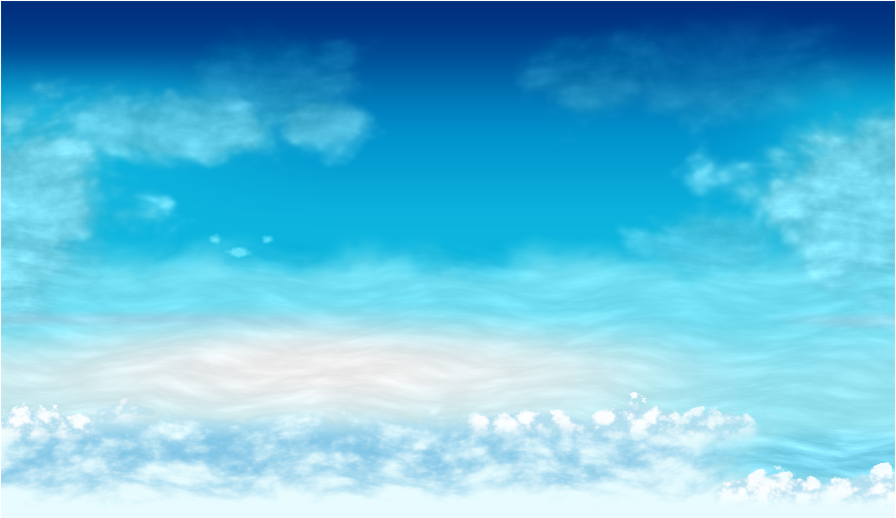
A WebGL 1 fragment shader for this background:

```glsl
precision highp float;
uniform vec2 u_resolution;

#define NAVY vec3(0.0, 0.18, 0.49)
#define AZURE vec3(0.0, 0.57, 0.80)
#define CYAN vec3(0.05, 0.71, 0.87)
#define AQUA vec3(0.45, 0.88, 0.96)
#define PALE vec3(0.79, 0.93, 0.95)
#define WARM vec3(0.95, 0.94, 0.94)
#define SNOW vec3(0.91, 0.99, 1.0)
#define SHADE vec3(0.50, 0.77, 0.90)
#define ROUGHNESS 0.8
#define GRAIN 0.10
#define RIM 0.0016
#define ASPECT 1.73

// Smooth step that also accepts descending edges
float fade(float a, float b, float x) {
  float t = clamp((x - a) / (b - a), 0.0, 1.0);
  return t * t * (3.0 - 2.0 * t);
}

vec2 hash2(vec2 p) {
  vec2 q = vec2(dot(p, vec2(127.1, 311.7)), dot(p, vec2(269.5, 183.3)));
  return fract(sin(q) * 43758.5);
}

// Rounded cellular noise, brightest at cell centres
float cells(vec2 p) {
  vec2 id = floor(p), f = fract(p);
  float sum = 0.0;
  for (int j = -1; j <= 1; j++) {
    for (int i = -1; i <= 1; i++) {
      vec2 g = vec2(float(i), float(j));
      vec2 d = g + hash2(id + g) - f;
      sum += exp(-7.0 * dot(d, d));
    }
  }
  return clamp(sum * 0.75, 0.0, 1.2);
}

float billow(vec2 p) {
  float sum = 0.0, amp = 0.5;
  for (int i = 0; i < 4; i++) {
    sum += amp * cells(p);
    p = p * 2.03 + vec2(3.7, 8.1);
    amp *= 0.55;
  }
  return sum;
}

// Ragged elliptical cloud mass
float heap(vec2 uv, vec2 centre, vec2 radius, float n) {
  float d = length((uv - centre) / radius) + (0.42 - n) * ROUGHNESS;
  return fade(1.1, 0.55, d);
}

// Row of small cumulus with a crisp crest and a melting base
float bank(vec2 uv, vec2 foot, vec2 size, float n) {
  float x = (uv.x - foot.x) / size.x;
  float crest = foot.y + size.y * (1.0 - x * x) * (0.5 + 1.1 * n);
  float body = fade(crest + 0.003, crest - 0.004, uv.y);
  return body * fade(foot.y - 0.035, foot.y + 0.01, uv.y) * fade(1.0, 0.7, abs(x));
}

void main() {
  vec2 uv = gl_FragCoord.xy / u_resolution;
  vec2 p = uv * vec2(ASPECT, 1.0);
  float x = uv.x, y = uv.y;
  vec2 warp = 0.012 * sin(p.yx * vec2(19.0, 15.0) + 2.0 * sin(p * 11.0));
  float soft = billow((p + warp) * vec2(5.5, 7.5));
  float fine = billow(p * vec2(24.0, 28.0));
  float strata = billow((p + warp) * vec2(7.0, 36.0));
  float wave = 0.006 * sin(x * 17.0) + 0.004 * sin(x * 31.0 + y * 20.0);

  // Sky gradient, turning cyan earlier at both sides
  vec3 col = mix(NAVY, AZURE, fade(1.01, 0.71, y));
  col = mix(col, CYAN, fade(0.78, 0.54, y));
  float side = max(fade(0.40, 0.12, x), fade(0.78, 0.95, x));
  col = mix(col, CYAN, side * fade(0.92, 0.77, y) * 0.85);
  col = mix(col, AQUA, fade(0.545, 0.45, y + wave + 0.05 * (soft - 0.42)));
  col = mix(col, PALE, fade(0.41, 0.27, y + wave) * mix(1.0, 0.4, fade(0.6, 0.9, x)));

  // High clouds framing the open sky
  float left = heap(uv, vec2(0.30, 0.83), vec2(0.12, 0.15), soft) * 0.5;
  left = max(left, heap(uv, vec2(0.35, 0.77), vec2(0.07, 0.07), soft) * 0.7);
  left = max(left, heap(uv, vec2(0.20, 0.755), vec2(0.17, 0.09), soft) * 0.8);
  left = max(left, heap(uv, vec2(0.0, 0.60), vec2(0.17, 0.25), soft));
  float right = heap(uv, vec2(0.67, 0.86), vec2(0.10, 0.11), soft) * 0.5;
  right = max(right, heap(uv, vec2(0.80, 0.86), vec2(0.20, 0.13), soft) * 0.35);
  right = max(right, heap(uv, vec2(1.0, 0.62), vec2(0.20, 0.24), soft));
  right = max(right, heap(uv, vec2(0.80, 0.54), vec2(0.10, 0.07), soft) * 0.55);
  vec3 lit = mix(vec3(0.04, 0.50, 0.71), vec3(0.50, 0.86, 0.94), fade(0.91, 0.74, y));
  lit += 0.25 * (soft - 0.42) + GRAIN * (fine + strata - 0.84);
  col = mix(col, lit, max(left, right) * 0.92 * fade(1.0, 0.90, y));

  // Three stray wisps
  for (int i = 0; i < 3; i++) {
    float k = float(i) - 1.0;
    vec2 d = (uv - vec2(0.269 + 0.029 * k, 0.511 + 0.026 * abs(k))) / vec2(0.017 - 0.008 * abs(k), 0.011);
    col = mix(col, AQUA + 0.08, 0.65 * fade(1.1, 0.3, length(d) + 0.42 - fine));
  }

  // Warm horizon glow, mauve streaks and thin haze layers
  col = mix(col, WARM, 0.95 * fade(1.15, 0.1, length((uv - vec2(0.36, 0.29)) / vec2(0.40, 0.125))));
  float streak = fade(0.022, 0.0, abs(y - 0.382 - wave * 0.4));
  col = mix(col, vec3(0.66, 0.81, 0.89), streak * 0.5 * max(fade(0.52, 0.2, x), fade(0.84, 0.95, x)));
  col += GRAIN * (strata - 0.42) * fade(0.56, 0.44, y);

  // Sea of clouds
  float layer = billow((p + warp) * vec2(9.0, 22.0));
  float relief = mix(layer, fine, 0.35);
  vec3 sea = mix(SHADE, SNOW, fade(0.05, 0.85, relief + 0.4 * abs(x - 0.28)));
  sea = mix(sea, SNOW, fade(0.12, 0.03, y + 0.06 * (0.42 - layer)));
  float cover = fade(0.215, 0.165, y + 0.07 * (0.42 - relief));
  col = mix(col, sea, cover * max(fade(0.90, 0.74, x), fade(0.10, 0.05, y)));

  // Clear gap at lower right
  float gap = fade(1.2, 0.3, length((uv - vec2(0.94, 0.115)) / vec2(0.16, 0.06)));
  col = mix(col, vec3(0.50, 0.87, 0.97) + 0.3 * (strata - 0.42), gap * 0.85);

  // Bright cumulus crests
  float puffs = bank(uv, vec2(0.04, 0.17), vec2(0.08, 0.048), fine);
  puffs = max(puffs, bank(uv, vec2(0.14, 0.205), vec2(0.04, 0.022), fine) * 0.6);
  puffs = max(puffs, bank(uv, vec2(0.59, 0.18), vec2(0.08, 0.035), fine));
  puffs = max(puffs, bank(uv, vec2(0.71, 0.18), vec2(0.06, 0.052), fine));
  puffs = max(puffs, bank(uv, vec2(0.80, 0.175), vec2(0.05, 0.048), fine) * 0.8);
  puffs = max(puffs, bank(uv, vec2(0.86, 0.05), vec2(0.07, 0.045), fine));
  puffs = max(puffs, bank(uv, vec2(0.98, 0.05), vec2(0.07, 0.05), fine));
  col = mix(col, mix(vec3(0.70, 0.87, 0.94), vec3(1.0), fade(0.1, 0.5, fine)), puffs * 0.9);

  // Pale rim along the top and sides
  float inset = min(min(x, 1.0 - x) * ASPECT, 1.0 - y);
  col = mix(col, vec3(1.0), fade(RIM * 2.0, RIM * 0.5, inset));
  gl_FragColor = vec4(clamp(col, 0.0, 1.0), 1.0);
}
```
